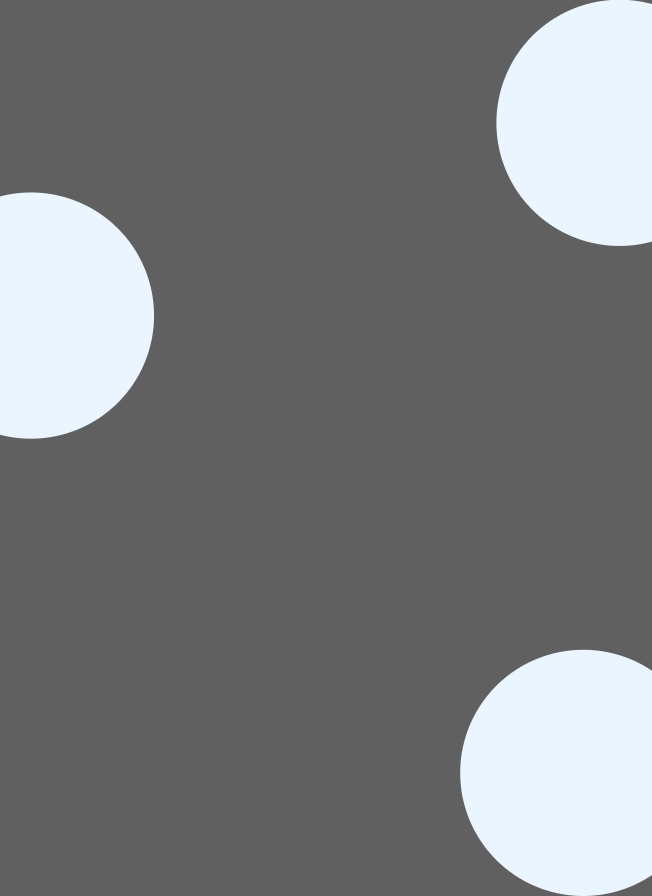
This background is drawn by a WebGL 1 fragment shader. Its source:

```glsl
precision highp float;
// Three equal pale blue discs on flat grey, cut by the left and right borders.
// The union of their signed distances gives one mask, smoothed over a pixel.
// Lengths are in units of the canvas height.

uniform vec2 u_resolution;

float disc(vec2 p, vec2 center) {
  return length(p - center) - 0.1374;
}

void main() {
  vec2 p = gl_FragCoord.xy / u_resolution.y;

  // Nearest of the upper right, left and lower right discs
  float d = disc(p, vec2(0.6914, 0.8629));
  d = min(d, disc(p, vec2(0.0345, 0.6478)));
  d = min(d, disc(p, vec2(0.6510, 0.1374)));

  // Linear coverage across one pixel at the rim
  float coverage = clamp(0.5 - d * u_resolution.y, 0.0, 1.0);

  vec3 grey = vec3(0.376);
  vec3 paleBlue = vec3(0.918, 0.961, 1.0);
  gl_FragColor = vec4(mix(grey, paleBlue, coverage), 1.0);
}
```
